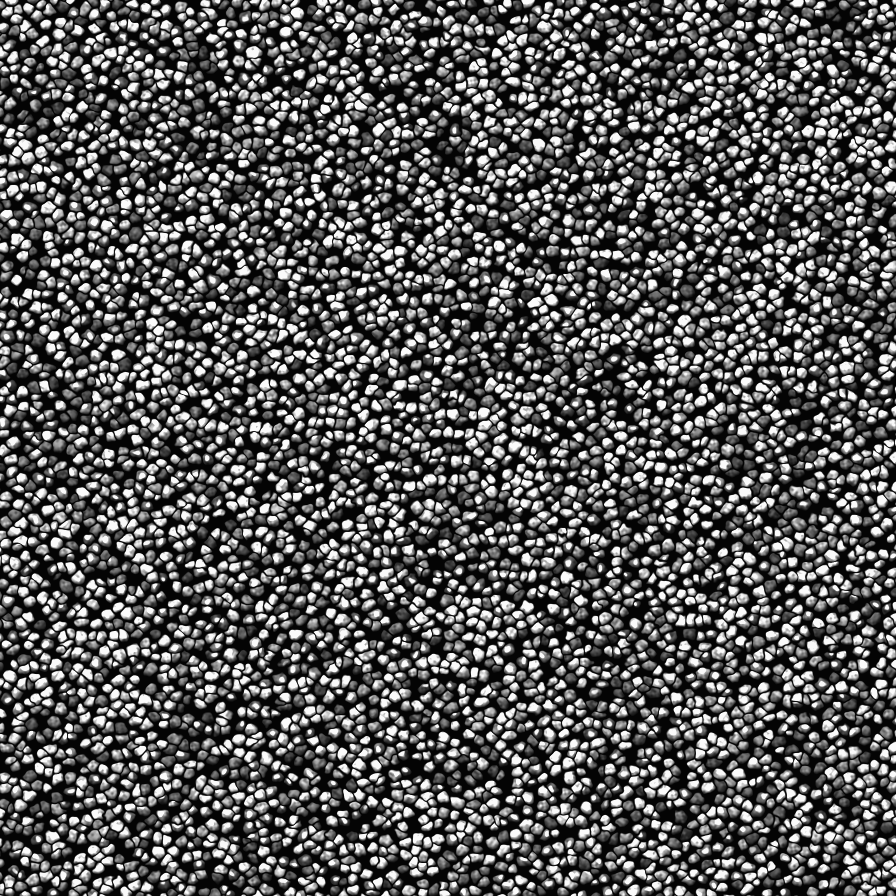
Write a WebGL 2 fragment shader that draws this texture.

```glsl
#version 300 es
precision highp float;
// A bed of small, tightly packed, hard-lit grains over black gaps.
// Grains are jittered ellipses on a tilted, staggered lattice; the nearest
// one is shaded as a dome, with dark creases, mottling and pale glints.

uniform vec2 u_resolution;
out vec4 fragColor;

const float GRAINS_ACROSS = 75.0;
const float LATTICE_TILT = 0.62;
const float JITTER = 0.72;
const vec3 LIGHT = vec3(-0.2, 0.5, 0.84);
const float GAP_TONE = 0.025;

struct Grain {
    vec2 local;     // position inside the grain, rim at length 1
    vec2 id;
    float nearest;  // normalised distance to the closest grain
    float second;   // and to the next one
};

vec2 hash2(vec2 p) {
    vec3 v = fract(p.xyx * vec3(0.1031, 0.1030, 0.0973));
    v += dot(v, v.yzx + 33.33);
    return fract((v.xx + v.yz) * v.zy);
}

float valueNoise(vec2 p) {
    vec2 cell = floor(p);
    vec2 f = fract(p);
    f = f * f * (3.0 - 2.0 * f);
    float low = mix(hash2(cell).x, hash2(cell + vec2(1, 0)).x, f.x);
    float high = mix(hash2(cell + vec2(0, 1)).x, hash2(cell + 1.0).x, f.x);
    return mix(low, high, f.y);
}

mat2 rotation(float angle) {
    float c = cos(angle), s = sin(angle);
    return mat2(c, s, -s, c);
}

// Offset from a grain centre, stretched so the rim is a unit circle
vec2 toGrainSpace(vec2 offset, vec2 rnd) {
    mat2 turn = rotation(LATTICE_TILT + (rnd.x - 0.5) * 2.2);
    float stretch = mix(0.95, 1.2, rnd.y);
    float radius = mix(0.50, 0.70, fract(rnd.x * 7.3 + rnd.y));
    vec2 along = transpose(turn) * offset * vec2(1.0 / stretch, stretch);
    return turn * along / radius;
}

Grain findGrain(vec2 p) {
    Grain g = Grain(vec2(0), vec2(0), 9.0, 9.0);
    for (int j = -1; j <= 1; j++) {
        float row = floor(p.y) + float(j);
        float shift = 0.5 * mod(row, 2.0);
        for (int i = -1; i <= 1; i++) {
            vec2 id = vec2(floor(p.x - shift) + float(i), row);
            vec2 centre = id + vec2(shift, 0.0) + 0.5 + JITTER * (hash2(id + 117.0) - 0.5);
            vec2 q = toGrainSpace(p - centre, hash2(id + 191.0));
            float d = length(q);
            if (d < g.nearest) {
                g.second = g.nearest;
                g.nearest = d;
                g.local = q;
                g.id = id;
            } else {
                g.second = min(g.second, d);
            }
        }
    }
    return g;
}

// Lit dome with a mottled surface and, on some grains, a pale flat glint
float grainTone(Grain g, vec2 p, float patchTone) {
    vec2 rnd = hash2(g.id + 203.0);
    vec2 rndGlint = hash2(g.id + 347.0);
    float height = sqrt(max(0.0, 1.0 - dot(g.local, g.local)));
    float lit = smoothstep(0.02, 1.05, dot(vec3(g.local, height), LIGHT));
    float mottle = mix(0.55, 1.45, valueNoise(p * 4.5));
    float albedo = mix(0.26, 1.14, rnd.x) * mottle + patchTone;

    vec2 glintCentre = vec2(-0.1, 0.22) + 0.5 * (rndGlint - 0.5);
    float glint = 1.0 - smoothstep(0.2, 0.5, length(g.local - glintCentre));
    float glintPower = 0.75 * smoothstep(0.5, 0.7, rnd.y);
    return lit * albedo + glint * glintPower;
}

float bedTone(vec2 uv) {
    mat2 tilt = rotation(LATTICE_TILT);
    vec2 p = tilt * uv * GRAINS_ACROSS;
    vec2 wobble = vec2(valueNoise(p * 2.3), valueNoise(p * 2.3 + 57.0)) - 0.5;
    Grain g = findGrain(p + 0.26 * wobble);
    g.local = transpose(tilt) * g.local;
    float patchTone = 0.08 * (valueNoise(uv * 14.0) - 0.5);

    float body = 1.0 - smoothstep(0.74, 1.0, g.nearest);
    float crease = smoothstep(0.02, 0.38, g.second - g.nearest);
    float tone = grainTone(g, p, patchTone) * body * crease;
    return clamp(GAP_TONE + tone, 0.0, 0.98);
}

void main() {
    // Average four samples per pixel for smooth rims
    float tone = 0.0;
    for (int k = 0; k < 4; k++) {
        vec2 offset = vec2(k % 2, k / 2) * 0.5 - 0.25;
        tone += 0.25 * bedTone((gl_FragCoord.xy + offset) / u_resolution.y);
    }
    // Restore contrast softened by the averaging
    tone = clamp((tone - 0.05) * 1.14 + 0.025, 0.015, 0.98);
    fragColor = vec4(vec3(tone), 1.0);
}
```
